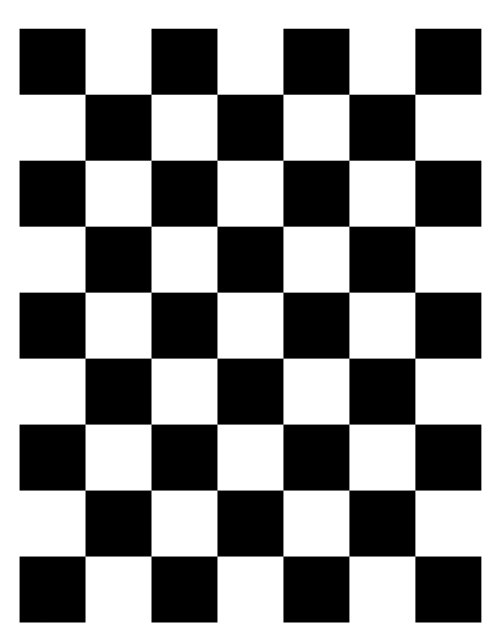
Write a WebGL 1 fragment shader that draws this pattern.

```glsl
precision highp float;
// A black and white checkerboard of 7 by 9 squares on a white page, with black
// corners and uneven margins. Edges are smoothed exactly, by integrating the
// checker wave over the footprint of each pixel.

uniform vec2 u_resolution;

// Lengths are fractions of the canvas width.
const vec2 BOARD_CORNER = vec2(0.0391, 0.0350); // lower left of the board
const float SQUARE_SIZE = 0.13195;
const vec2 SQUARE_COUNT = vec2(7.0, 9.0);
const vec3 PAPER = vec3(1.0);
const vec3 INK = vec3(0.0);

// Integral of a square wave that is +1 on even squares and -1 on odd ones.
vec2 waveIntegral(vec2 x) {
  return 1.0 - abs(mod(x, 2.0) - 1.0);
}

// Share of a pixel covered by dark squares; position and size are in squares.
float checkerCoverage(vec2 center, float pixelSize) {
  vec2 low = clamp(center - 0.5 * pixelSize, vec2(0.0), SQUARE_COUNT);
  vec2 high = clamp(center + 0.5 * pixelSize, vec2(0.0), SQUARE_COUNT);
  vec2 inside = (high - low) / pixelSize;
  vec2 wave = (waveIntegral(high) - waveIntegral(low)) / pixelSize;
  return 0.5 * (inside.x * inside.y + wave.x * wave.y);
}

void main() {
  vec2 page = gl_FragCoord.xy / u_resolution.x;
  vec2 board = (page - BOARD_CORNER) / SQUARE_SIZE;
  float pixelSize = 1.0 / (u_resolution.x * SQUARE_SIZE);
  float ink = clamp(checkerCoverage(board, pixelSize), 0.0, 1.0);
  gl_FragColor = vec4(mix(PAPER, INK, ink), 1.0);
}
```
